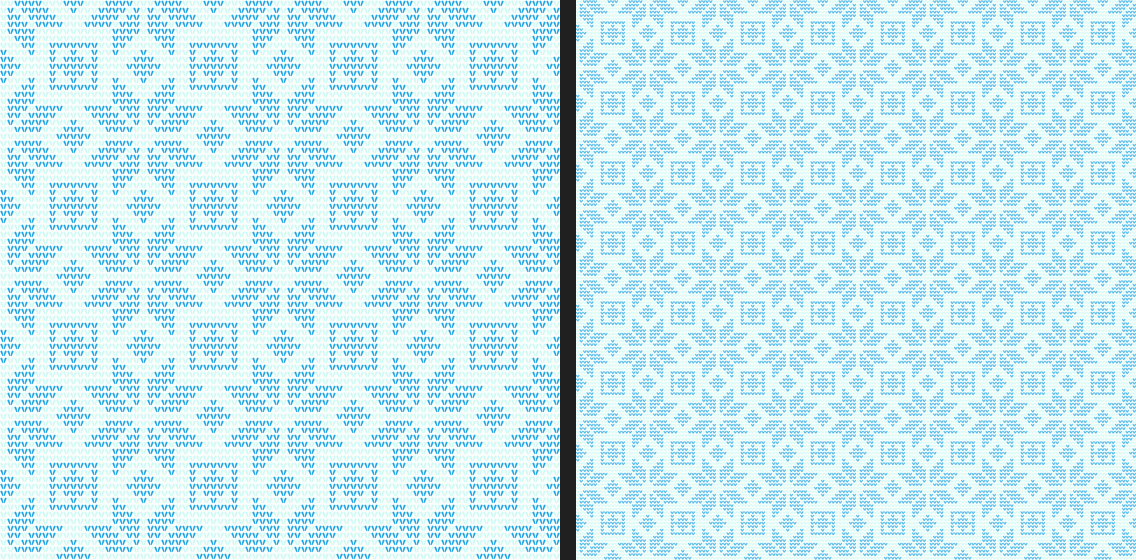
Left, the tile; right, the same tile 2 across and 2 down.
Reproduce this pattern procedurally as a three.js fragment shader.

```glsl
// Nordic knit: eight-petal stars, small diamonds and framed diamonds in blue V stitches
// on a pale ground. Each stitch is a mirrored tapered stroke; its colour comes from
// its folded position inside a repeat of 20 by 20 stitches.

varying vec2 vUv;

const float REPEATS = 4.0;
const float STITCHES = 20.0; // stitches per repeat, across and up

const vec3 GROUND = vec3(0.975, 0.997, 0.987);
const vec3 PALE = vec3(0.81, 0.975, 0.955);
const vec3 BLUE = vec3(0.12, 0.645, 0.895);

// Signed distance to a stroke from a to b whose radius runs from ra to rb
float taperedStroke(vec2 p, vec2 a, vec2 b, float ra, float rb) {
  vec2 ab = b - a;
  float t = clamp(dot(p - a, ab) / dot(ab, ab), 0.0, 1.0);
  return length(p - a - ab * t) - mix(ra, rb, t);
}

// One V stitch, p in a unit cell centred on zero
float stitchDistance(vec2 p) {
  vec2 side = vec2(abs(p.x), p.y);
  return taperedStroke(side, vec2(0.09, -0.27), vec2(0.30, 0.26), 0.095, 0.135);
}

// 1 when v lies between the whole numbers lo and hi, both included
float within(float v, float lo, float hi) {
  return step(lo - 0.5, v) * step(v, hi + 0.5);
}

// Star petals around the origin, mirrored across the diagonal
float starMask(vec2 d) {
  float near = min(d.x, d.y);
  float far = max(d.x, d.y);
  return within(near, 1.0, 4.0) * within(far - near, 1.0, 4.0);
}

float diamondMask(vec2 d, float radius) {
  return step(abs(d.x) + abs(d.y), radius + 0.5);
}

float frameMask(vec2 d, float radius) {
  return within(max(abs(d.x), abs(d.y)), radius, radius);
}

// 1 for a blue stitch, 0 for a pale one
float motif(vec2 cell) {
  vec2 local = mod(cell + 0.5, STITCHES) - 0.5;
  vec2 d = min(local, STITCHES - local); // fold about the star centre
  float middle = 0.5 * STITCHES;
  float mask = starMask(d);
  mask = max(mask, diamondMask(d - vec2(middle, 0.0), 2.0));
  mask = max(mask, diamondMask(d - vec2(0.0, middle), 2.0));
  mask = max(mask, diamondMask(d - vec2(middle), 2.0));
  return max(mask, frameMask(d - vec2(middle), 3.0));
}

void main() {
  vec2 grid = vUv * REPEATS * STITCHES;
  vec2 spread = fwidth(grid);
  float softness = 0.7 * max(spread.x, spread.y);

  float d = stitchDistance(fract(grid) - 0.5);
  float cover = 1.0 - smoothstep(-softness, softness, d);
  vec3 yarn = mix(PALE, BLUE, motif(floor(grid)));

  gl_FragColor = vec4(mix(GROUND, yarn, cover), 1.0);
}
```
